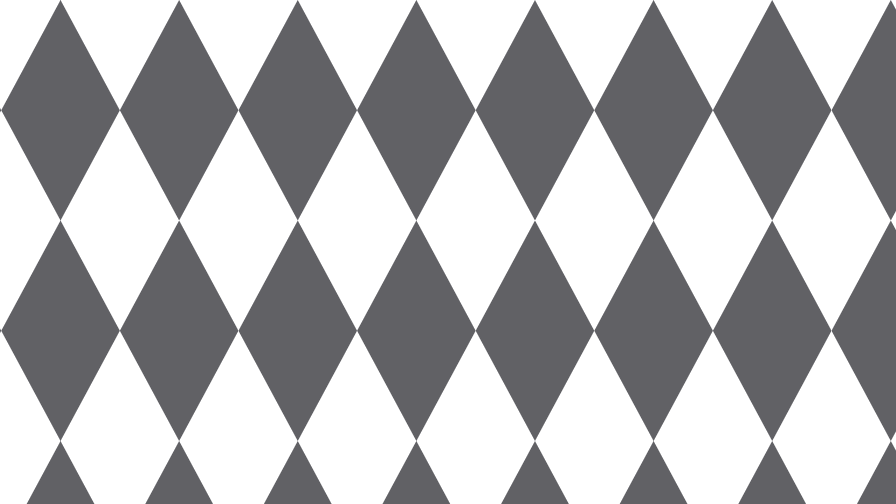
Reproduce this pattern procedurally as a Shadertoy shader.

```glsl
#define PERIOD vec2(0.23534, 0.4375)      // lozenge width and height, canvas height = 1
#define FIRST_TIP vec2(0.1201, 1.0)       // top tip of the upper left lozenge
#define INK vec3(0.38, 0.38, 0.398)
#define PAPER vec3(1.0)

// Signed distance to the edge of a lozenge centred at the origin
float lozengeDistance(vec2 p, vec2 halfSize) {
    vec2 slope = 1.0 / halfSize;
    return (dot(abs(p), slope) - 1.0) / length(slope);
}

// Offset from the centre of the nearest lozenge; rows hang from the top tip
vec2 cellOffset(vec2 p) {
    vec2 cell = (p - FIRST_TIP) / PERIOD + vec2(0.5, 0.0);
    return (fract(cell) - 0.5) * PERIOD;
}

void mainImage(out vec4 fragColor, in vec2 fragCoord) {
    float pixel = 1.0 / iResolution.y;
    vec2 p = fragCoord * pixel;

    float edge = lozengeDistance(cellOffset(p), 0.5 * PERIOD);

    // One-pixel edge smoothing
    float coverage = clamp(0.5 - edge / pixel, 0.0, 1.0);
    fragColor = vec4(mix(PAPER, INK, coverage), 1.0);
}
```
